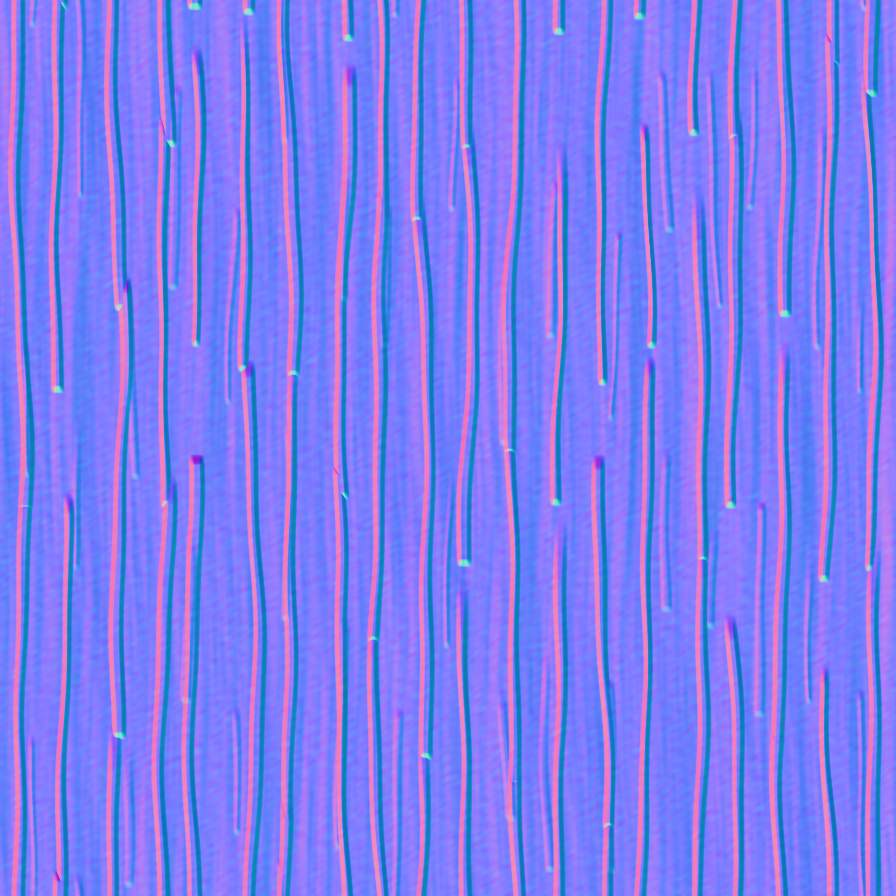
A Shadertoy shader for this texture map:

```glsl
// Tangent-space normal map of combed plaster: long vertical grooves that wander,
// break and restart, over streaky, slightly grainy ground. A tiling height field
// is built from strokes and cellular splats, then differentiated into normals.

const float TAU = 6.2831853;

vec4 hash4(vec2 key) {
    vec4 q = fract(key.xyxy * vec4(0.1031, 0.1030, 0.0973, 0.1099));
    q += dot(q, q.wzxy + 33.33);
    return fract((q.xxyz + q.yzzw) * q.zywx);
}

// Cellular noise: one smooth bump or dent per cell, wrapping after "cells"
float splats(vec2 p, vec2 cells, float seed) {
    p *= cells;
    vec2 base = floor(p);
    float sum = 0.0;
    for (int j = -1; j <= 1; j++)
    for (int i = -1; i <= 1; i++) {
        vec2 cell = base + vec2(i, j);
        vec4 rnd = hash4(mod(cell, cells) + seed);
        vec2 d = p - cell - rnd.xy;
        float k = max(0.0, 1.0 - dot(d, d));
        sum += (2.0 * rnd.z - 1.0) * k * k * k;
    }
    return sum;
}

// Sideways wander of a groove, periodic in y
float wander(float y, vec4 phase) {
    return 0.0045 * sin(TAU * (y + phase.x))
         + 0.0028 * sin(TAU * (2.0 * y + phase.y))
         + 0.0012 * sin(TAU * (5.0 * y + phase.z));
}

// Groove depth from 0 to 1: two strokes per column, meeting or missing each other
float grooves(vec2 p, float columns, float width, float cover, float seed) {
    float depth = 0.0;
    for (int i = -1; i <= 1; i++) {
        float id = floor(p.x * columns) + float(i);
        float key = mod(id, columns);
        vec4 place = hash4(vec2(key, seed));
        vec4 phase = hash4(vec2(key, seed + 7.0));
        float center = (id + 0.5 + 0.3 * (place.x - 0.5)) / columns + wander(p.y, phase);
        float split = mix(0.4, 0.65, place.z);

        for (int s = 0; s < 2; s++) {
            float second = float(s);
            vec4 rnd = hash4(vec2(key + 3.0, seed + 20.0 + second));
            float len = cover * (mix(split, 1.0 - split, second) + 0.04
                      - 0.16 * smoothstep(0.7, 1.0, rnd.x));
            float t = fract(p.y - place.y - second * split);

            // Blunt lower end, upper end tapering over a random length
            float taper = mix(0.012, 0.09, rnd.y * rnd.y);
            float mask = smoothstep(0.0, 0.009, t) * (1.0 - smoothstep(len - taper, len, t));

            float shift = second * step(0.45, rnd.z) * 0.016 * (rnd.w - 0.5);
            float halfWidth = width * (0.65 + 0.6 * rnd.w
                            + 0.2 * sin(TAU * (2.0 * p.y + phase.w)));
            float across = abs(p.x - center - shift);
            float wall = 1.0 - smoothstep(halfWidth - 0.0029, halfWidth + 0.0029, across);
            depth = max(depth, wall * mask);
        }
    }
    return depth;
}

float height(vec2 p) {
    // Slight sway keeps the streaks from being ruler straight
    vec2 q = p + vec2(0.003 * sin(TAU * (2.0 * p.y + 0.3 * sin(TAU * p.x))), 0.0);

    // Broad swells, brushed streaks and fine hairs
    float h = 0.0036 * splats(q, vec2(34.0, 3.0), 1.0);
    h += 0.0015 * splats(q, vec2(85.0, 6.0), 11.0);
    h += 0.0004 * splats(q, vec2(170.0, 14.0), 23.0);

    // Slanted plaster grain
    vec2 slanted = vec2(p.x + p.y, p.y - p.x);
    h += 0.00035 * splats(slanted, vec2(70.0, 130.0), 37.0);

    // Deep grooves and shorter faint scratches
    h -= 0.0095 * grooves(p, 20.0, 0.0045, 1.0, 5.0);
    h -= 0.0028 * grooves(p, 17.0, 0.0030, 0.4, 61.0);
    return h;
}

void mainImage(out vec4 fragColor, in vec2 fragCoord) {
    vec2 uv = fragCoord / iResolution.xy;

    // Central differences, wide enough to smooth the edges
    vec2 e = vec2(0.0009, 0.0);
    vec2 slope = vec2(height(uv + e.xy) - height(uv - e.xy),
                      height(uv + e.yx) - height(uv - e.yx)) / (2.0 * e.x);

    vec3 normal = normalize(vec3(-slope - vec2(0.01, 0.02), 1.0));
    fragColor = vec4(0.5 + 0.5 * normal, 1.0);
}
```
